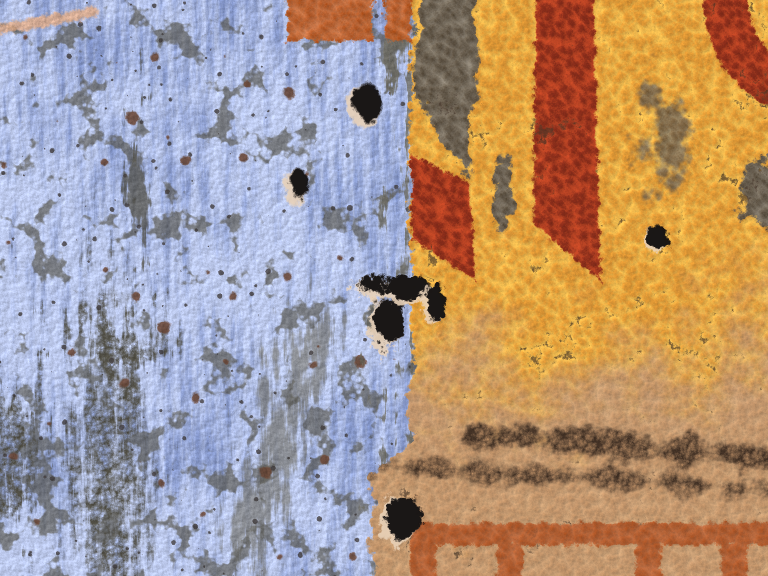
Give the GLSL for this texture, as a Shadertoy shader.

```glsl
vec2 hash2(vec2 p) {
  vec3 q = fract(p.xyx * vec3(.1031, .1030, .0973));
  q += dot(q, q.yzx + 33.33);
  return fract((q.xx + q.yz) * q.zy);
}

// Nearest feature point: distance and random id
vec2 cellular(vec2 p) {
  vec2 cell = floor(p), f = p - cell, best = vec2(9., 0.);
  for (int y = -1; y <= 1; y++)
  for (int x = -1; x <= 1; x++) {
    vec2 o = vec2(x, y), h = hash2(cell + o + 57.);
    float d = length(o + h - f);
    if (d < best.x) best = vec2(d, fract(h.x * 17. + h.y * 5.));
  }
  return best;
}

// Signed layered cellular noise
float layers(vec2 p) {
  float sum = 0., amp = 1.;
  for (int i = 0; i < 4; i++) {
    sum += amp * (cellular(p).x - .45);
    p = mat2(.8, .6, -.6, .8) * p * 2.03 + 11.7;
    amp *= .6;
  }
  return sum;
}

float lump(vec2 p, vec2 c, vec2 r) {
  return (length((p - c) / r) - 1.) * min(r.x, r.y);
}

float capsule(vec2 p, vec2 a, vec2 b, float w) {
  vec2 e = b - a;
  return length(p - a - e * clamp(dot(p - a, e) / dot(e, e), 0., 1.)) - w;
}

float box(vec2 p, vec2 lo, vec2 hi) {
  vec2 q = abs(p - .5 * (lo + hi)) - .5 * (hi - lo);
  return max(q.x, q.y);
}

float halfPlane(vec2 p, vec2 a, vec2 b) {
  return dot(p - a, normalize(vec2(a.y - b.y, b.x - a.x)));
}

// Convex, corners in clockwise order
float quad(vec2 p, vec2 a, vec2 b, vec2 c, vec2 d) {
  return max(max(halfPlane(p, a, b), halfPlane(p, b, c)),
    max(halfPlane(p, c, d), halfPlane(p, d, a)));
}

vec3 paint(vec3 base, vec3 tint, float d, float soft, float opacity) {
  return mix(base, tint, clamp(opacity, 0., 1.) * (1. - smoothstep(-soft, soft, d)));
}

// Dark pit with a pale chipped rim
vec3 gouge(vec3 col, vec2 p, vec2 c, vec2 r, float rough) {
  col = paint(col, vec3(.91, .82, .72), lump(p, c - .007, r * 1.12) + rough, .003, .9);
  return paint(col, vec3(.07, .06, .06), lump(p, c, r) + rough, .003, .96);
}

vec3 bluePlaster(vec2 p, float broad, float mid, float grain) {
  float strokes = layers(p * vec2(48., 5.));
  float tone = smoothstep(-.6, .4, strokes * .7 + broad * .5 + .12);
  vec3 col = mix(vec3(.50, .57, .77), vec3(.74, .79, .93), tone);
  // Olive stains, broken by the brush strokes
  vec3 olive = vec3(.33, .32, .28);
  float wear = strokes * .07 + mid * .06, grit = .6 + grain * .9;
  col = paint(col, olive, lump(p, vec2(.20, .40), vec2(.08, .055)) + wear + .018, .02, grit);
  col = paint(col, olive, lump(p, vec2(.19, .17), vec2(.045, .21)) + wear, .03, grit);
  col = paint(col, olive, lump(p, vec2(.24, .70), vec2(.014, .07)) + wear * .5, .006, .75);
  col = paint(col, olive, lump(p, vec2(.03, .24), vec2(.04, .12)) + wear + .01, .015, grit);
  col = paint(col, olive + .13, capsule(p, vec2(.54, .42), vec2(.43, .06), .025) + wear, .025, .65);
  col = paint(col, olive, .28 - mid - .12 * smoothstep(.5, 0., p.y), .1, .65);
  // Rust spots and small chips
  vec2 spot = cellular(p * 8. + 3.), chip = cellular(p * 25.);
  col = paint(col, vec3(.40, .27, .21), spot.x - .09 * spot.y + grain * .04, .02, .9);
  col = paint(col, vec3(.24, .22, .22), chip.x - .22 * (chip.y - .5) + grain * .08, .03, .8);
  // Flecks beside the seam
  float fleck = .4 * smoothstep(.13, 0., abs(p.x - .7)) + strokes * .4 + mid * .35;
  col = paint(col, olive + .08, .45 - fleck, .06, .8);
  float line = capsule(p, vec2(0., .948), vec2(.16, .98), .009);
  return paint(col, vec3(.86, .65, .50), line + grain * .008, .004, .8);
}

vec3 yellowWall(vec2 p, float broad, float mid, float grain) {
  vec3 col = mix(vec3(.84, .57, .20), vec3(.96, .75, .32), smoothstep(-.5, .5, grain + mid * .5));
  float bare = smoothstep(.48, .16, p.y + broad * .22 + mid * .12 - .08 * smoothstep(1., 1.2, p.x));
  col = mix(col, vec3(.75, .59, .46) + grain * .08, bare * .88);
  // Red bars and arc
  vec3 red = mix(vec3(.48, .14, .09), vec3(.76, .26, .14), smoothstep(-.5, .4, grain));
  float rough = grain * .008;
  float bars = quad(p, vec2(.93, 1.05), vec2(1.03, 1.05), vec2(1.042, .515), vec2(.927, .61));
  bars = min(bars, quad(p, vec2(.712, .733), vec2(.816, .68), vec2(.824, .515), vec2(.716, .585)));
  bars = min(bars, abs(length(p - vec2(1.43, 1.)) - .17) - .038);
  col = paint(col, red, bars + rough, .003, .95);
  // Exposed grey render
  vec3 grey = vec3(.42, .39, .35) + grain * .22, soot = vec3(.27, .20, .15);
  float bald = quad(p, vec2(.735, 1.05), vec2(.832, 1.05), vec2(.812, .70), vec2(.715, .84));
  bald = min(bald, lump(p, vec2(1.315, .665), vec2(.035, .055)));
  bald = min(bald, lump(p, vec2(.872, .67), vec2(.013, .04)));
  col = paint(col, grey, bald + mid * .025 + rough, .003, .95);
  // Grime and two sooty bands
  col = paint(col, grey, lump(p, vec2(1.155, .77), vec2(.03, .065)) + mid * .06, .015, .75);
  col = paint(col, soot, .42 - mid * .6 - grain * .45 - broad * .3, .12, .65);
  col = paint(col, soot, capsule(p, vec2(.83, .245), vec2(1.34, .205), .016) + mid * .035, .012, .75 + grain * .7);
  col = paint(col, soot, capsule(p, vec2(.65, .193), vec2(1.34, .15), .01) + mid * .03, .012, .65 + grain * .7);
  // Rail and posts
  float rail = box(p, vec2(.71, .054), vec2(1.4, .092));
  for (int i = 0; i < 4; i++) {
    float x = .735 + .39 * float(i / 2) + .15 * float(i % 2);
    rail = min(rail, box(p, vec2(x - .022, -.1), vec2(x + .022, .06)));
  }
  return paint(col, vec3(.68, .34, .17) + grain * .12, rail + rough, .003, .85);
}

void mainImage(out vec4 fragColor, in vec2 fragCoord) {
  vec2 p = fragCoord / iResolution.y;
  float broad = layers(p * 4.), mid = layers(p * 13. + 7.), grain = layers(p * 55.);
  float relief = layers((p + vec2(-.003, .003)) * 55.) - grain;
  // Ragged seam between the coats
  float rough = mid * .018 + grain * .01;
  float seam = .714 - .065 * smoothstep(.24, .17, p.y) + rough;
  vec3 col = bluePlaster(p, broad, mid, grain);
  col = mix(col, yellowWall(p, broad, mid, grain), smoothstep(-.003, .003, p.x - seam));
  // Orange patch split by a blue run
  float patchEdge = max(box(p, vec2(.5, .93), vec2(.712, 1.1)), .011 - abs(p.x - .658));
  col = paint(col, vec3(.74, .39, .19) + grain * .18, patchEdge + grain * .01, .003, .95);
  col *= 1. + relief * .22;
  // Pits
  col = gouge(col, p, vec2(.638, .822), vec2(.024, .03), rough * .6);
  col = gouge(col, p, vec2(.522, .68), vec2(.016, .024), rough * .6);
  col = gouge(col, p, vec2(.672, .445), vec2(.026, .042), rough);
  col = gouge(col, p, vec2(.7, .505), vec2(.055, .018), rough);
  col = gouge(col, p, vec2(.757, .483), vec2(.013, .026), rough);
  col = gouge(col, p, vec2(.703, .105), vec2(.028, .044), rough);
  col = gouge(col, p, vec2(1.147, .583), vec2(.017), rough);
  fragColor = vec4(clamp(col, 0., 1.), 1.);
}
```
